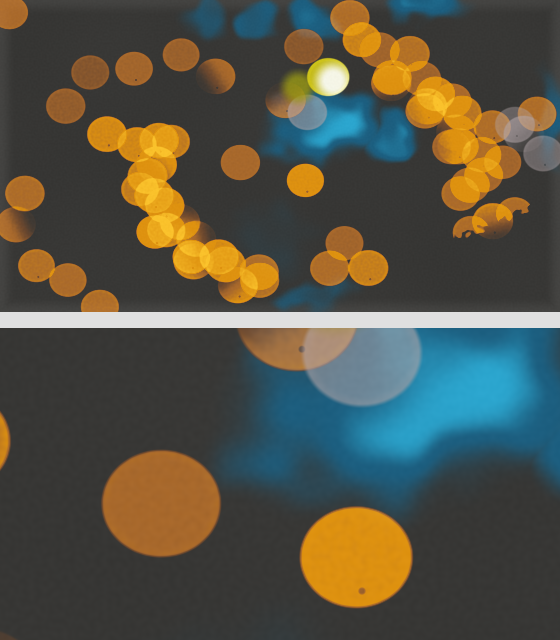
Top: the whole. Bottom: its middle third, enlarged.
This background is drawn by a WebGL 2 fragment shader. Its source:

```glsl
#version 300 es
precision highp float;
// Out-of-focus golden lights in loose chains over charcoal, with patches of blue haze.
uniform vec2 u_resolution;
out vec4 fragColor;

const vec3 CHARCOAL = vec3(0.215, 0.213, 0.205);

float hash(float n) { return fract(sin(n * 127.1) * 43758.5); }

vec2 gradientAt(vec2 cell) {
    float angle = 6.2832 * hash(dot(cell, vec2(1.0, 0.371)));
    return vec2(cos(angle), sin(angle));
}

// Gradient noise, roughly -0.7 to 0.7
float noise(vec2 p) {
    vec2 i = floor(p), f = fract(p), x = vec2(1, 0);
    vec2 u = f * f * f * (f * (f * 6.0 - 15.0) + 10.0);
    return mix(mix(dot(gradientAt(i), f), dot(gradientAt(i + x), f - x), u.x),
               mix(dot(gradientAt(i + x.yx), f - x.yx), dot(gradientAt(i + 1.0), f - 1.0), u.x), u.y);
}

// Slightly flattened lens disc with a brighter rim
float disc(vec2 q, float radius) {
    float d = length(q / vec2(1.09, 0.98)) - radius;
    float edge = max(0.003, 0.75 / u_resolution.y);
    return smoothstep(edge, -edge, d) * (0.95 + 0.12 * smoothstep(-0.012, -0.002, d));
}

// Light of count discs strung along a quadratic curve a-b-c
float chain(vec2 p, vec2 a, vec2 b, vec2 c, int count, float jitter, float power) {
    float light = 0.0;
    for (int i = 0; i < count; i++) {
        float k = float(i), t = k / float(count - 1);
        float seed = k + 17.0 * a.x + 5.0 * c.y;
        float r = hash(seed), s = hash(seed + 40.3);
        vec2 center = mix(mix(a, b, t), mix(b, c, t), t);
        center += jitter * (0.4 + 0.6 * r) * vec2(cos(2.4 * k), sin(2.4 * k));
        vec2 q = p - center;
        // Some discs fade out towards one side, some carry a dust speck
        float side = smoothstep(-0.06, 0.05, dot(q, vec2(cos(9.0 * r), sin(9.0 * r))));
        float shade = mix(1.0, side, 0.8 * step(0.78, s));
        shade *= 1.0 - 0.5 * step(0.5, r) * smoothstep(0.005, 0.002, length(q - vec2(0.006, -0.036)));
        light += disc(q, 0.054 + 0.006 * s) * shade * power * mix(0.65, 1.15, r);
    }
    return light;
}

// Soft elliptical patch
float glow(vec2 p, vec2 center, vec2 size) {
    return smoothstep(1.25, 0.45, length((p - center) / size));
}

// Colour of warm light from dim brown to yellow
vec3 warmColor(float light) {
    vec3 c = mix(CHARCOAL, vec3(0.42, 0.28, 0.18), smoothstep(0.0, 0.28, light));
    c = mix(c, vec3(0.66, 0.41, 0.17), smoothstep(0.25, 0.5, light));
    c = mix(c, vec3(0.87, 0.57, 0.06), smoothstep(0.48, 0.78, light));
    return mix(c, vec3(0.98, 0.76, 0.17), smoothstep(0.9, 1.6, light));
}

void main() {
    vec2 p = gl_FragCoord.xy / u_resolution.y;
    float width = u_resolution.x / u_resolution.y;

    // Charcoal ground, a little paler at the borders
    vec2 border = min(p, vec2(width, 1.0) - p);
    vec3 color = CHARCOAL + 0.012 * noise(p * 3.0);
    color += 0.05 * smoothstep(0.05, 0.0, min(border.x, border.y));

    // Blue haze with ragged, blurred outlines
    vec2 w = p + 0.07 * vec2(noise(p * 7.0), noise(p * 7.0 + 31.0));
    w += 0.025 * vec2(noise(p * 17.0 + 9.0), noise(p * 17.0 + 53.0));
    float haze = glow(w, vec2(1.03, 0.60), vec2(0.19, 0.12));
    haze = max(haze, 0.85 * glow(w, vec2(1.25, 0.58), vec2(0.09, 0.07)));
    haze = max(haze, 0.75 * glow(w, vec2(1.36, 0.99), vec2(0.14, 0.07)));
    haze = max(haze, 0.50 * glow(w, vec2(1.78, 0.62), vec2(0.06, 0.16)));
    haze = max(haze, 0.45 * glow(w, vec2(1.00, 0.05), vec2(0.13, 0.06)));
    haze = max(haze, 0.15 * glow(w, vec2(0.88, 0.23), vec2(0.16, 0.13)));
    for (int i = 0; i < 3; i++) {
        float k = float(i);
        haze = max(haze, (0.4 + 0.13 * k) * glow(w, vec2(0.66 + 0.175 * k, 0.94), vec2(0.075, 0.065)));
    }
    haze *= 0.85 + 0.5 * noise(p * 9.0 + 4.0);
    color = mix(color, vec3(0.11, 0.37, 0.50), smoothstep(0.0, 0.6, haze));
    color = mix(color, vec3(0.17, 0.65, 0.81), smoothstep(0.6, 1.0, haze));

    // Two dense chains, then the sparse outliers
    float light = chain(p, vec2(0.47, 0.55), vec2(0.44, 0.20), vec2(0.86, 0.10), 18, 0.055, 0.95);
    light += chain(p, vec2(1.18, 0.84), vec2(1.50, 0.68), vec2(1.53, 0.34), 19, 0.075, 0.72);
    light += chain(p, vec2(0.33, 0.57), vec2(0.68, 0.54), vec2(0.97, 0.41), 4, 0.015, 0.85);
    light += chain(p, vec2(0.19, 0.66), vec2(0.40, 0.90), vec2(0.72, 0.76), 5, 0.035, 0.58);
    light += chain(p, vec2(0.06, 0.38), vec2(0.03, 0.14), vec2(0.34, 0.02), 5, 0.03, 0.75);
    light += chain(p, vec2(0.90, 0.68), vec2(0.95, 0.87), vec2(1.12, 0.96), 3, 0.02, 0.65);
    light += chain(p, vec2(1.05, 0.14), vec2(1.10, 0.29), vec2(1.18, 0.15), 3, 0.01, 0.75);
    light += chain(p, vec2(1.60, 0.48), vec2(1.52, 0.60), vec2(1.72, 0.65), 3, 0.02, 0.68);
    light += 0.6 * disc(p - vec2(0.03, 0.96), 0.055);

    // Discs torn by something dark in front
    for (int i = 0; i < 2; i++) {
        vec2 q = p - vec2(1.51, 0.255) - float(i) * vec2(0.14, 0.06);
        float tear = dot(q, vec2(-0.35, 0.9)) + 0.03 * noise(p * 45.0);
        light += 0.65 * disc(q, 0.054) * smoothstep(-0.004, 0.004, tear);
    }
    light /= 1.0 + 0.25 * light;
    light *= 1.0 + 0.08 * noise(p * 110.0);
    vec3 behind = 0.4 * max(color - CHARCOAL, 0.0);
    color = mix(color, warmColor(light) + behind, smoothstep(0.0, 0.3, light));

    // Pale lilac discs beside the haze
    float pale = 0.75 * disc(p - vec2(0.985, 0.64), 0.058);
    pale += chain(p, vec2(1.64, 0.60), vec2(1.68, 0.57), vec2(1.74, 0.52), 3, 0.015, 0.6);
    color = mix(color, vec3(0.70, 0.65, 0.66), 0.75 * min(pale, 1.0));

    // Olive neighbour and the white-hot lamp
    vec2 lamp = p - vec2(1.052, 0.753);
    color = mix(color, vec3(0.60, 0.60, 0.08), 0.8 * glow(p, vec2(0.955, 0.72), vec2(0.055)));
    vec3 lampColor = mix(vec3(0.80, 0.76, 0.10), vec3(1.0, 1.0, 0.94),
                         smoothstep(0.075, 0.025, length(lamp - vec2(0.016, -0.012))));
    color = mix(color, lampColor, min(disc(lamp, 0.062), 1.0));

    fragColor = vec4(color + 0.012 * noise(p * 140.0), 1.0);
}
```
